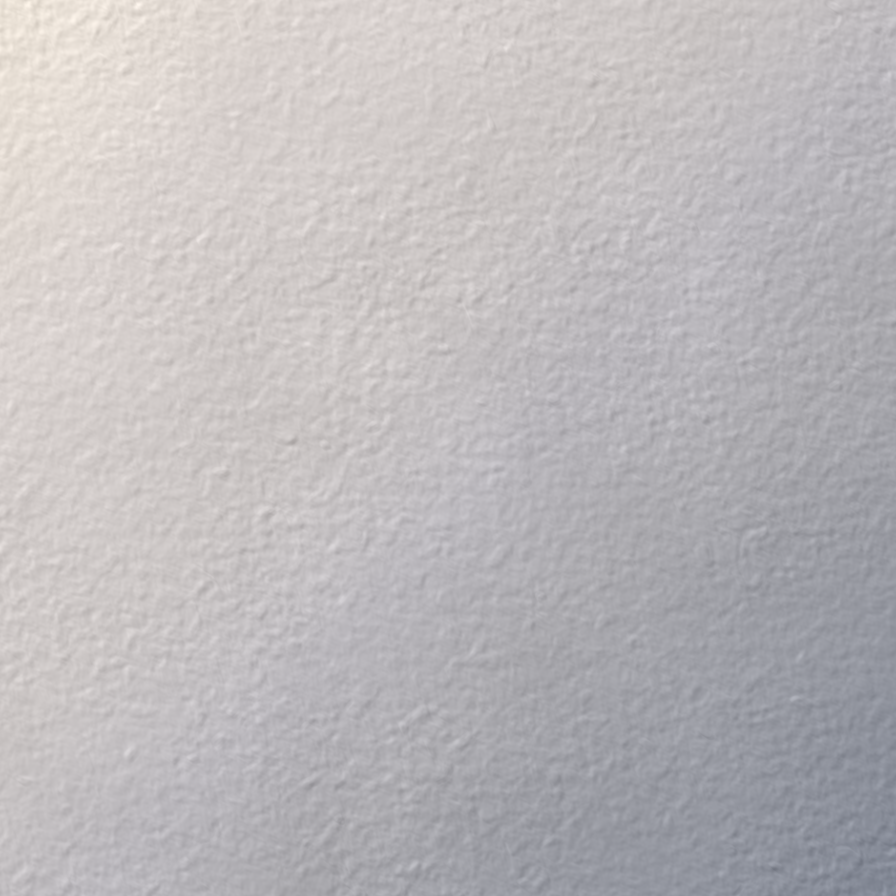
A WebGL 1 fragment shader for this texture:

```glsl
precision highp float;
// Fine-grained plaster wall, lit softly from the upper left.

uniform vec2 u_resolution;

// Wall tones from the lit corner to the shaded corner
const vec3 GLOW     = vec3(0.930, 0.895, 0.850);
const vec3 WARM     = vec3(0.850, 0.822, 0.810);
const vec3 PALE     = vec3(0.792, 0.772, 0.768);
const vec3 LAVENDER = vec3(0.730, 0.720, 0.740);
const vec3 GREY     = vec3(0.668, 0.664, 0.682);
const vec3 SLATE    = vec3(0.597, 0.605, 0.637);
const vec3 DUSK     = vec3(0.505, 0.528, 0.580);

const vec2  LIGHT_DIR       = vec2(-0.64, 0.77);
const float GRAIN_SCALE     = 98.0;   // grains across the canvas
const float GRAIN_WARP      = 0.005;
const float CRUMB_SCALE     = 60.0;   // spacing of the raised crumbs
const float CRUMB_HEIGHT    = 0.28;
const float RELIEF_STEP     = 0.0025; // reach of the slope sample
const float RELIEF_CONTRAST = 0.150;
const float MOTTLE_SCALE    = 5.0;
const float MOTTLE_AMOUNT   = 0.022;

float hash(vec2 p) {
  return fract(sin(dot(p, vec2(127.1, 311.7))) * 43758.5453);
}

float noise(vec2 p) {
  vec2 cell = floor(p);
  vec2 f = fract(p);
  f = f * f * f * (f * (f * 6.0 - 15.0) + 10.0);
  float low = mix(hash(cell), hash(cell + vec2(1.0, 0.0)), f.x);
  float high = mix(hash(cell + vec2(0.0, 1.0)), hash(cell + vec2(1.0, 1.0)), f.x);
  return mix(low, high, f.y);
}

vec2 rotate(vec2 p, float angle) {
  float c = cos(angle);
  float s = sin(angle);
  return vec2(c * p.x - s * p.y, s * p.x + c * p.y);
}

// Plaster height: turned octaves of grain plus sparse crumbs
float plasterHeight(vec2 p) {
  vec2 warp = vec2(noise(p * 43.0), noise(p * 43.0 + 57.0)) - 0.5;
  vec2 q = rotate(p + warp * GRAIN_WARP, 0.6) * GRAIN_SCALE;
  float height = 0.0;
  float weight = 0.50;
  for (int i = 0; i < 3; i++) {
    height += weight * noise(q);
    q = rotate(q, 1.1) * 1.8 + 17.3;
    weight *= 0.52;
  }
  vec2 crumbPos = rotate(p + warp * GRAIN_WARP * 2.0, 0.9) * CRUMB_SCALE + 91.0;
  float crumb = smoothstep(0.70, 0.95, noise(crumbPos));
  return height + CRUMB_HEIGHT * crumb;
}

// Blends to the next tone over a span of the light falloff
vec3 blendTo(vec3 base, vec3 tone, float start, float end, float t) {
  return mix(base, tone, clamp((t - start) / (end - start), 0.0, 1.0));
}

vec3 wallTone(float t) {
  vec3 tone = blendTo(GLOW, WARM, 0.0, 0.19, t);
  tone = blendTo(tone, PALE, 0.19, 0.405, t);
  tone = blendTo(tone, LAVENDER, 0.405, 0.54, t);
  tone = blendTo(tone, GREY, 0.54, 0.66, t);
  tone = blendTo(tone, SLATE, 0.66, 0.81, t);
  return blendTo(tone, DUSK, 0.81, 1.0, t);
}

void main() {
  vec2 uv = gl_FragCoord.xy / u_resolution;

  // Broad diagonal falloff, slightly uneven
  float mottle = noise(rotate(uv, 0.7) * MOTTLE_SCALE) - 0.5;
  float falloff = 0.5 + 0.5 * (uv.x - uv.y) + mottle * 0.025;
  vec3 color = wallTone(falloff);
  color += MOTTLE_AMOUNT * (noise(uv * MOTTLE_SCALE * 2.3 + 31.0) - 0.5);

  // Slopes that face the light brighten, the others darken
  vec2 reach = LIGHT_DIR * RELIEF_STEP;
  float slope = plasterHeight(uv - reach) - plasterHeight(uv + reach);
  float roughness = mix(0.7, 1.2, noise(uv * 7.0 + 13.0));
  color += slope * roughness * RELIEF_CONTRAST;

  gl_FragColor = vec4(color, 1.0);
}
```
